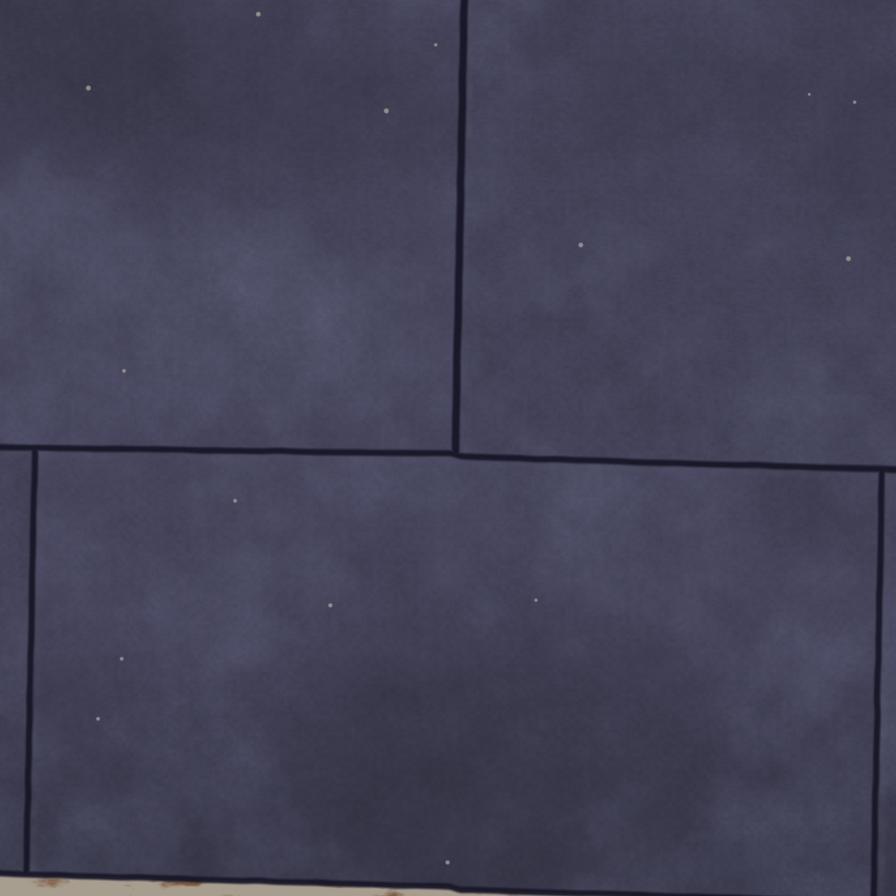
Give the GLSL for this texture, as a WebGL 1 fragment shader.

```glsl
precision highp float;
// Large blue-grey slate slabs in a half-offset running bond, slightly tilted,
// with thin dark joints, cloudy wear, fine grain, pale specks and a sandy ledge below.
// The canvas is warped into slab space; layered value noise adds the weathering.

uniform vec2 u_resolution;

const vec3 SLATE = vec3(0.272, 0.270, 0.360);
const vec3 DARK_SLATE = vec3(0.195, 0.193, 0.255);
const vec3 PALE_SLATE = vec3(0.350, 0.355, 0.450);
const vec3 JOINT = vec3(0.085, 0.080, 0.140);
const vec3 SAND = vec3(0.66, 0.62, 0.56);
const vec3 RUST = vec3(0.48, 0.34, 0.25);
const vec3 SPECK = vec3(0.68, 0.65, 0.62);

const float SLAB_WIDTH = 0.946;
const float SLAB_HEIGHT = 0.476;

float hash(vec2 p) {
  return fract(sin(dot(p, vec2(127.1, 311.7))) * 43758.545);
}

float noise(vec2 p) {
  vec2 i = floor(p);
  vec2 f = fract(p);
  f = f * f * (3.0 - 2.0 * f);
  float low = mix(hash(i), hash(i + vec2(1.0, 0.0)), f.x);
  float high = mix(hash(i + vec2(0.0, 1.0)), hash(i + vec2(1.0, 1.0)), f.x);
  return mix(low, high, f.y);
}

float fbm(vec2 p) {
  float sum = 0.0;
  float gain = 0.5;
  for (int i = 0; i < 5; i++) {
    sum += gain * noise(p);
    p = mat2(1.6, 1.2, -1.2, 1.6) * p + 7.3;
    gain *= 0.5;
  }
  return sum;
}

// Soft round spot, 1 at its centre.
float glow(vec2 p, vec2 centre, vec2 size) {
  vec2 d = (p - centre) / size;
  return exp(-dot(d, d));
}

// Position in slab units: x along a course, y across courses.
vec2 slabSpace(vec2 p) {
  float slope = 0.0145 + 0.03 * max(0.5 - p.y, 0.0);
  float seam = 0.501 - slope * p.x - 0.003 * smoothstep(0.500, 0.516, p.x)
             - 0.014 * max(p.x - 0.51, 0.0) * smoothstep(0.0, 0.5, p.y);
  float rise = p.y - seam;
  float course = rise / (SLAB_HEIGHT + 0.15 * max(rise, 0.0));
  float along = (p.x - 0.02 * (p.y - 0.495) - 0.508) / SLAB_WIDTH;
  return vec2(along + 0.496 * mod(floor(course), 2.0) - 0.496 * step(0.0, course) * mod(floor(course), 2.0)
              + 0.0, course);
}

// Signed distance to the closest whole number, in canvas units.
float seamOffset(float v, float size) {
  return (v - floor(v + 0.5)) * size;
}

float line(float d, float halfWidth, float soft) {
  return 1.0 - smoothstep(halfWidth - soft, halfWidth + soft, abs(d));
}

// Sparse tiny chips, at most one in each grid cell.
float specks(vec2 p, float cells, float density, float radius, float soft) {
  vec2 cell = floor(p * cells);
  vec2 jitter = 0.2 + 0.6 * vec2(hash(cell + 3.1), hash(cell + 8.7));
  float size = radius * (0.6 + 0.6 * hash(cell + 5.3));
  float d = length(p - (cell + jitter) / cells);
  float present = step(hash(cell + 1.9), density);
  return present * (1.0 - smoothstep(size - soft, size + soft, d));
}

vec3 slateColor(vec2 p, vec2 slabId) {
  float clouds = fbm(p * 4.5 + slabId * 9.0) - 0.48;
  float mottle = fbm(p * 22.0 + slabId * 5.0) - 0.48;
  float grain = noise(p * 210.0) + noise(p * 370.0) - 1.0;
  float gloom = 0.72 * (1.0 - smoothstep(0.0, 0.36, p.y))
              + 0.45 * glow(p, vec2(0.08, 0.95), vec2(0.28, 0.16))
              + 0.25 * glow(p, vec2(0.55, 0.23), vec2(0.20, 0.12));
  float bloom = 0.25 * glow(p, vec2(0.31, 0.65), vec2(0.13, 0.09))
              + 0.30 * glow(p, vec2(0.61, 0.67), vec2(0.018, 0.018));
  vec3 color = mix(SLATE, DARK_SLATE, clamp(gloom - 0.9 * clouds, 0.0, 1.0));
  color = mix(color, PALE_SLATE, clamp(bloom + 0.8 * clouds + 0.4 * mottle, 0.0, 0.6));
  float tone = 0.98 + 0.04 * hash(slabId);
  return color * (tone + 0.14 * mottle + 0.055 * grain);
}

void main() {
  vec2 p = gl_FragCoord.xy / u_resolution;
  float pixel = 1.0 / min(u_resolution.x, u_resolution.y);
  float soft = max(0.0022, pixel);

  vec2 slab = slabSpace(p);
  float wobble = 0.0012 * (noise(p * 45.0) - 0.5);
  float across = seamOffset(slab.x, SLAB_WIDTH) + wobble;
  float down = seamOffset(slab.y, SLAB_HEIGHT) + wobble;
  float ledge = 1.0 - smoothstep(-soft, soft, (slab.y + 1.0) * SLAB_HEIGHT);

  // Weathered slab faces with faintly worn edges and chips
  vec3 color = slateColor(p, floor(slab));
  float worn = line(across - 0.008, 0.003, 0.003) + line(down + 0.008, 0.003, 0.003);
  color = mix(color, PALE_SLATE, 0.22 * worn * noise(p * 60.0));
  color = mix(color, SPECK, 0.75 * specks(p, 13.0, 0.07, 0.0024, pixel));

  // Sandy ledge with rusty stains
  float stain = smoothstep(0.50, 0.75, fbm(p * vec2(28.0, 60.0)));
  color = mix(color, mix(SAND, RUST, stain), ledge);

  // Dark joints, upright ones ending at the ledge
  float upright = line(across, mix(0.0034, 0.0042, step(0.0, slab.y)), soft) * (1.0 - ledge);
  float level = line(down, 0.0034, soft);
  color = mix(color, JOINT, 0.92 * max(upright, level));

  gl_FragColor = vec4(clamp(color, 0.0, 1.0), 1.0);
}
```
